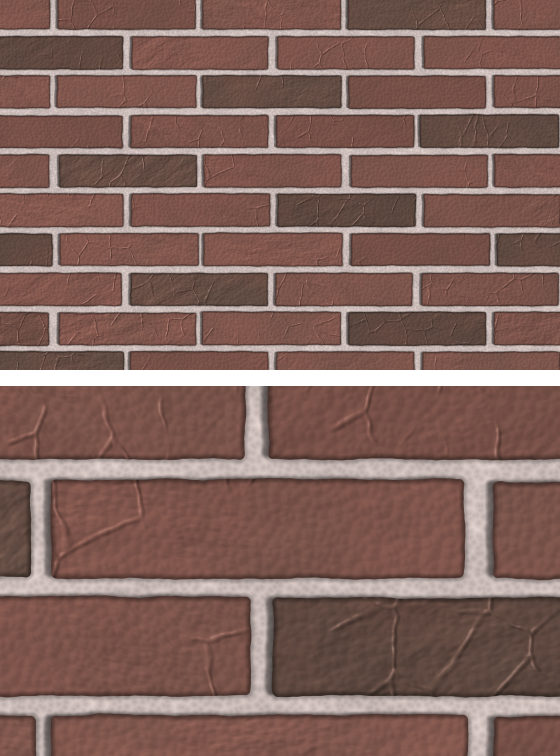
Top: the whole. Bottom: its middle third, enlarged.
Reproduce this texture procedurally as a Shadertoy shader.

```glsl
// A running-bond wall of rough red bricks, some burnt darker, in pale mortar.
// Rounded boxes with wavy edges give the bricks; cellular noise and layered
// sines give their grain, creases and cracks, lit as relief from the right.

#define VIEW vec2(1.515, 1.0)         // visible wall, in units of its height
#define PITCH vec2(0.394, 0.1066)     // brick plus joint
#define JOINT vec2(0.0205, 0.0178)    // joint widths
#define START vec2(0.146, 0.911)      // joint crossing below the top course
#define LIGHT vec2(0.0026, -0.0018)   // step toward the light for relief
#define SHADOW vec2(0.0065, -0.0012)  // step toward the caster of a shadow
#define RELIEF 0.34
#define RED_CLAY vec3(0.490, 0.328, 0.292)
#define DARK_CLAY vec3(0.365, 0.285, 0.250)
#define MORTAR vec3(0.800, 0.742, 0.728)

vec2 hash2(vec2 c) {
    vec3 h = fract(c.xyx * vec3(0.1031, 0.1030, 0.0973));
    h += dot(h, h.yzx + 33.33);
    return fract((h.xx + h.yz) * h.zy);
}

// Distances to the nearest and second nearest scattered points
vec2 cells(vec2 p) {
    vec2 base = floor(p), nearest = vec2(9.0);
    for (int y = -1; y <= 1; y++)
    for (int x = -1; x <= 1; x++) {
        vec2 c = base + vec2(x, y);
        float d = length(c + hash2(c) - p);
        nearest = d < nearest.x ? vec2(d, nearest.x) : vec2(nearest.x, min(d, nearest.y));
    }
    return nearest;
}

// Layered, turned sines, about -1 to 1
float waves(vec2 p) {
    float sum = 0.0, amp = 0.5;
    for (int i = 0; i < 5; i++) {
        p = mat2(1.5, 1.1, -1.1, 1.5) * p + 1.7;
        sum += amp * sin(p.x + 1.4 * sin(p.y));
        amp *= 0.6;
    }
    return sum;
}

// Signed distance to the brick in this cell; id is its column and course from the top
float brickDistance(vec2 p, out vec2 id) {
    vec2 q = vec2(p.x - START.x, START.y - p.y) / PITCH + vec2(0.0, 1.0);
    float course = floor(q.y);
    q.x -= 0.5 * mod(course, 2.0) + 0.025 * (hash2(vec2(course, 7.0)).x - 0.5);
    id = vec2(floor(q.x), course);
    vec2 jitter = hash2(id + 20.0) - 0.5;
    vec2 local = (fract(q) - 0.5) * PITCH + jitter * vec2(0.006, 0.0025);
    vec2 halfSize = 0.5 * (PITCH - JOINT) + jitter.yx * vec2(0.004, 0.0015);
    vec2 e = abs(local) - halfSize + 0.005;
    float box = length(max(e, 0.0)) + min(max(e.x, e.y), 0.0) - 0.005;
    return box + 0.0013 * waves(p * 30.0);
}

// Height of the clay face: grain, slanted creases and sparse cracks
float clayHeight(vec2 p, vec2 id) {
    vec2 seed = hash2(id + 50.0);
    vec2 s = p + seed * 31.0;
    float bend = waves(s * 9.0);
    float tilt = (seed.x - 0.5) * 1.4;
    vec2 along = vec2(s.x, s.y + tilt * s.x + 0.012 * bend);
    float grain = cells(s * 110.0).x;
    float crease = waves(along * vec2(14.0, 42.0));
    float creased = smoothstep(-0.3, 0.6, waves(s * 4.0 + 3.0) + seed.y - 0.4);
    vec2 c = cells((s + 0.012 * bend) * vec2(17.0, 13.0));
    float crack = smoothstep(0.09, 0.0, c.y - c.x) * smoothstep(0.1, 0.45, waves(s * 7.0));
    return 0.5 * grain + (0.15 + 0.55 * creased) * crease - 0.65 * crack;
}

vec3 clayColour(vec2 p, vec2 id, float d) {
    vec2 tone = hash2(id + 80.0);
    // Burnt bricks step one place along every second course
    float turn = id.x + 1.0 + floor(id.y * 0.5) + 1.0 - mod(id.y, 2.0);
    float burnt = mod(turn, 4.0) < 0.5 ? 0.9 : 0.22 * tone.x;
    float blotch = waves(p * 7.0 + tone * 20.0);
    vec3 clay = mix(RED_CLAY, DARK_CLAY, clamp(burnt + 0.22 * blotch, 0.0, 1.0));
    clay *= 0.95 + 0.11 * tone.y;

    float h = clayHeight(p, id);
    float slope = h - clayHeight(p + LIGHT, id);
    float light = 1.0 + RELIEF * clamp(slope, -0.9, 0.7) + 0.04 * h;
    // Dusty highlights on raised spots, dark worn rim
    clay = mix(clay, vec3(0.62, 0.50, 0.47), 0.35 * smoothstep(0.35, 0.9, slope));
    return clay * light * mix(0.62, 1.0, smoothstep(0.0, -0.006, d));
}

vec3 mortarColour(vec2 p, float d) {
    vec2 casterId;
    float shade = smoothstep(0.002, -0.003, brickDistance(p + SHADOW, casterId));
    float grain = cells(p * 160.0).x - 0.45;
    vec3 colour = MORTAR * (1.0 + 0.16 * grain + 0.04 * waves(p * 25.0));
    colour *= mix(0.76, 1.0, smoothstep(0.0, 0.005, d));
    return colour * (1.0 - 0.42 * shade);
}

void mainImage(out vec4 fragColor, in vec2 fragCoord) {
    vec2 p = fragCoord / iResolution.xy * VIEW;
    float pixel = 1.0 / iResolution.y;
    vec2 id;
    float d = brickDistance(p, id);
    float cover = smoothstep(0.7 * pixel, -0.7 * pixel, d);
    vec3 colour = mix(mortarColour(p, d), clayColour(p, id, d), cover);
    fragColor = vec4(clamp(colour, 0.0, 1.0), 1.0);
}
```
